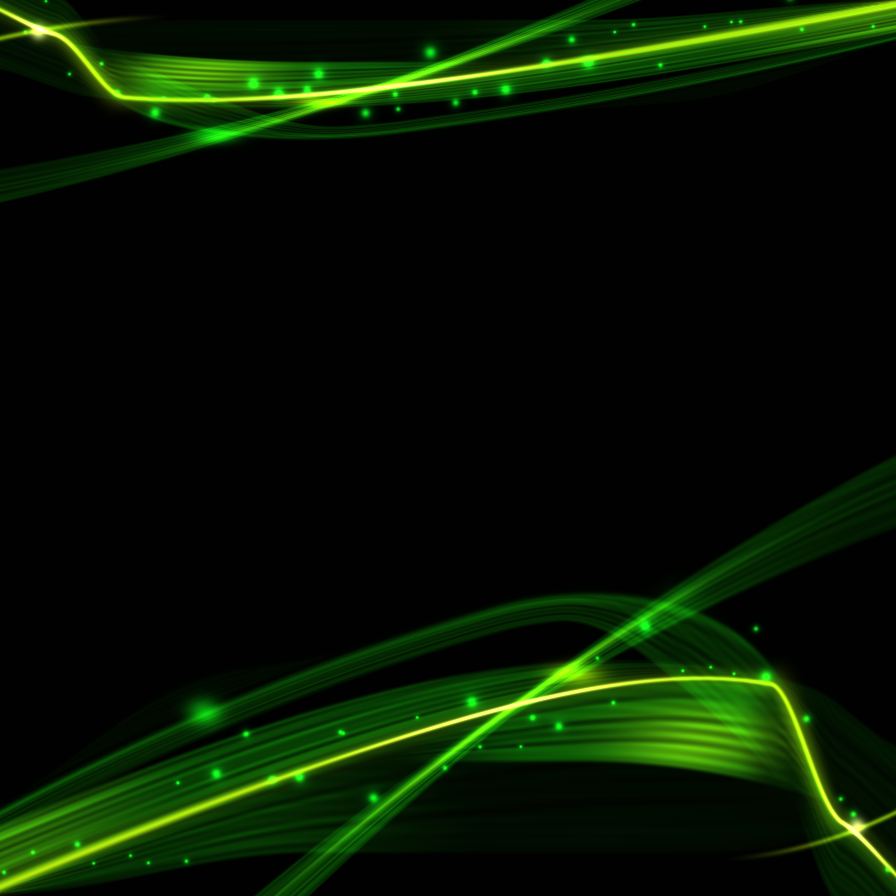
This background is drawn by a Shadertoy shader. Its source:

```glsl
float hash(vec2 p) {
    return fract(sin(dot(p, vec2(127.1, 311.7))) * 43758.5453);
}

float noise(vec2 p) {
    vec2 i = floor(p), f = fract(p);
    f = f * f * (3.0 - 2.0 * f);
    return mix(mix(hash(i), hash(i + vec2(1, 0)), f.x),
               mix(hash(i + vec2(0, 1)), hash(i + vec2(1, 1)), f.x), f.y);
}

// Heights of the three leading curves
float spine(float x) {
    return 0.01 + 0.42 * x - 0.1 * x * x - 0.15 * pow(max(x, 0.0), 6.0)
         - 0.13 * smoothstep(0.86, 0.94, x) - 0.03 * smoothstep(0.93, 1.02, x);
}

float crossing(float x) {
    float t = x - 0.569;
    return 0.208 + 0.72 * t - 0.3 * t * t;
}

float arch(float x) {
    float t = max(x - 0.55, 0.0);
    return 0.1 + 0.53 * x - 0.22 * x * x - 1.1 * t * t - 300.0 * pow(t, 8.0);
}

float bell(float d, float width) {
    return exp(-d * d / (width * width));
}

float spot(vec2 p, vec2 center, vec2 radius) {
    vec2 d = (p - center) / radius;
    return exp(-dot(d, d));
}

// Translucent streaked sheet between two heights
float veil(vec2 p, float low, float high) {
    float t = (p.y - low) / max(high - low, 0.001);
    float mask = smoothstep(0.0, 0.007, p.y - low) * smoothstep(0.0, 0.007, high - p.y);
    float streak = 0.4 + 0.8 * noise(vec2(p.x * 3.0, t * 16.0));
    return mask * streak * (0.92 + 0.08 * sin((p.y - low) * 500.0));
}

// One complete wave; squash is its vertical scale on the canvas
vec3 wave(vec2 p, float squash, float seed) {
    const vec3 green = vec3(0.04, 0.36, 0.02);
    const vec3 lime = vec3(0.55, 0.72, 0.04);
    float x = p.x, main = spine(x), cross = crossing(x), top = arch(x);
    vec3 color = vec3(0.0);

    // Sheets above and below the spine
    float crest = 0.082 + 0.4 * x - 0.28 * x * x * x - 0.03 * smoothstep(0.9, 1.0, x);
    float upper = veil(p, main, crest);
    color += green * upper * mix(0.95, 0.22, smoothstep(0.5, 0.8, x));
    color += lime * upper * 0.35 * (1.0 - smoothstep(0.0, 0.22, x));
    float floorLine = 0.045 * smoothstep(0.0, 0.34, x) + 1.0 * pow(max(x - 0.78, 0.0), 2.0);
    color += green * veil(p, floorLine, main) * mix(0.65, 0.13, smoothstep(0.25, 0.55, x));

    // Bright lens under the hump
    float belly = 0.147 - 0.6 * pow(max(x - 0.65, 0.0), 2.0);
    float lens = veil(p, belly, main) * smoothstep(0.4, 0.6, x);
    color += green * lens * mix(0.85, 0.3, smoothstep(0.82, 0.86, x));
    color += lime * lens * 0.8 * spot(p, vec2(0.78, 0.175), vec2(0.085, 0.035));

    // Arching ribbon
    float fan = 0.035 + 0.09 * smoothstep(0.62, 0.85, x);
    float archFade = 1.0 - smoothstep(0.82, 0.89, x);
    color += green * veil(p, top - fan, top) * 0.5 * archFade;
    color += green * bell(p.y - top + 0.008, 0.006) * 0.35 * archFade;
    color += green * veil(p, top, top + 0.04 * bell(x - 0.2, 0.13)) * 0.12;

    // Diagonal ribbon spreading away from the knot
    float spread = 0.012 + 0.1 * abs(x - 0.569);
    float diagonal = veil(p, cross - spread, cross + spread * 0.6);
    color += green * diagonal * mix(0.8, 0.4, smoothstep(0.6, 1.0, x));
    color += lime * bell((p.y - cross) * squash, 0.004) * 0.75 * bell(x - 0.56, 0.15);
    color += green * bell((p.y - cross) * squash, 0.007) * 0.5 * bell(x - 0.6, 0.25);

    // Sheet past the steep fall and its thin tail
    color += green * veil(p, main - 0.1, main) * 0.45 * smoothstep(0.88, 0.93, x);
    float tail = 0.04 + 1.1 * pow(max(x - 0.78, 0.0), 2.0);
    color += lime * bell((p.y - tail) * squash, 0.003) * smoothstep(0.8, 0.98, x) * 0.8;

    // Spine with a hot core near both knots
    float slope = (spine(x + 0.002) - spine(x - 0.002)) / 0.004 * squash;
    float d = (p.y - main) * squash / sqrt(1.0 + slope * slope);
    float heat = bell(x - 0.57, 0.13) + bell(x - 0.957, 0.03);
    float width = mix(0.0045, 0.0025, smoothstep(0.1, 0.5, x));
    color += lime * bell(d, width) * 1.1;
    color += vec3(0.7, 0.6, 0.55) * bell(d, 0.0022) * heat;
    color += lime * bell(d, 0.012) * (0.18 + 0.3 * bell(x - 0.9, 0.06));

    // Glows where ribbons meet
    vec2 scale = vec2(1.0, 1.0 / squash);
    color += vec3(0.5, 0.65, 0.0) * spot(p, vec2(0.642, 0.247), vec2(0.028, 0.011));
    color += vec3(0.8, 0.8, 0.5) * spot(p, vec2(0.957, 0.078), 0.008 * scale);
    color += vec3(0.03, 0.6, 0.05) * spot(p, vec2(0.228, 0.205), vec2(0.018, 0.014))
           * smoothstep(0.5, 1.0, squash);
    color += vec3(0.03, 0.6, 0.05) * spot(p, vec2(0.76, 0.33), vec2(0.025, 0.018))
           * (1.0 - 0.8 * smoothstep(0.5, 1.0, squash));

    // Scattered sparks
    for (int i = 0; i < 34; i++) {
        vec2 id = vec2(float(i), seed);
        float sx = (float(i) + hash(id)) / 34.0;
        float sy = spine(sx) + (hash(id + 7.3) - 0.5) * 0.15;
        float size = 0.0015 + 0.005 * pow(hash(id + 3.1), 3.0);
        vec2 center = vec2(sx, sy);
        color += vec3(0.05, 0.75, 0.1) * spot(p, center, size * scale);
        color += vec3(0.0, 0.18, 0.02) * spot(p, center, size * 2.2 * scale);
    }
    return color;
}

void mainImage(out vec4 fragColor, in vec2 fragCoord) {
    vec2 uv = fragCoord / iResolution.xy;
    vec3 color = vec3(0.0, 0.004, 0.0);
    color += wave(uv, 1.0, 2.0);
    // The upper wave is turned half round and flattened
    color += wave(vec2(1.0 - uv.x, (1.0 - uv.y) / 0.46), 0.46, 5.0);
    fragColor = vec4(min(color, 1.0), 1.0);
}
```
